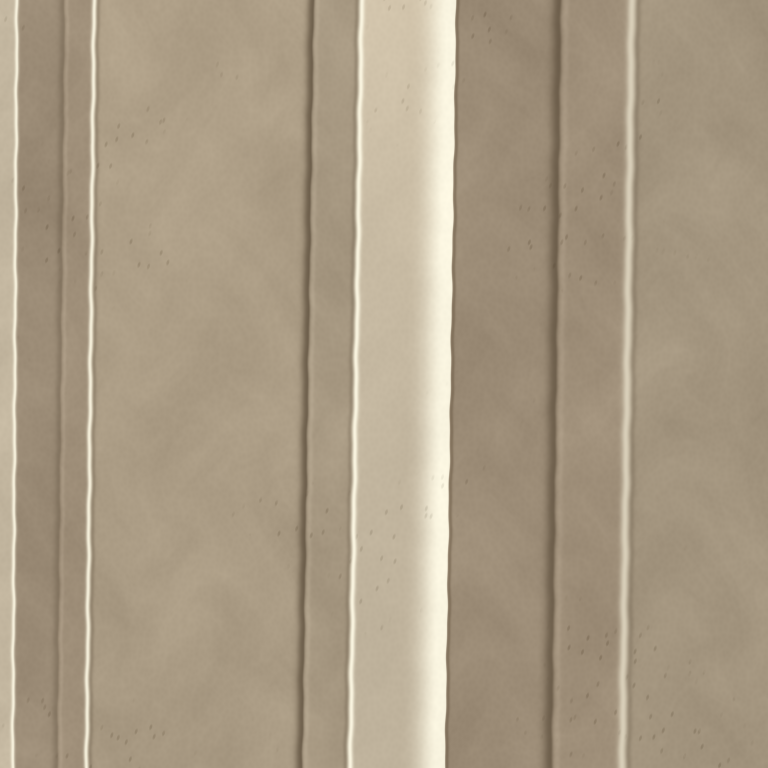
A WebGL 2 fragment shader for this texture:

```glsl
#version 300 es
precision highp float;
// Upright plaster panels with dark grooves, thin lit ridges and one pale raised strip.
// Each seam is a slightly leaning line; signed distances to the seams choose the panel
// tones and shape the shading, while warped sines and cellular noise weather the surface.

#define MOTTLE 0.026
#define GRAIN 0.016
#define WOBBLE 0.0009
#define SOFT_EDGE 0.0011
#define GROOVE_DEPTH 0.55
#define PIT_DEPTH 0.07

uniform vec2 u_resolution;
out vec4 outColor;

const vec3 SHADE = vec3(0.607, 0.545, 0.462);
const vec3 PLASTER = vec3(0.662, 0.604, 0.514);
const vec3 PALE = vec3(0.765, 0.715, 0.625);
const vec3 LIT = vec3(0.985, 0.965, 0.885);
const vec3 GROOVE = vec3(0.33, 0.275, 0.205);

vec2 hash2(vec2 p) {
    vec3 q = fract(p.xyx * vec3(0.1031, 0.1030, 0.0973));
    q += dot(q, q.yzx + 33.33);
    return fract((q.xx + q.yz) * q.zy);
}

// Distance to the nearest scattered cell point.
float cellular(vec2 p) {
    vec2 cell = floor(p);
    float nearest = 2.0;
    for (int j = -1; j <= 1; j++)
        for (int i = -1; i <= 1; i++) {
            vec2 c = cell + vec2(i, j);
            nearest = min(nearest, length(c + hash2(c) - p));
        }
    return nearest;
}

// Layered sines, each octave rotated and bent by the one before.
float clouds(vec2 p) {
    float sum = 0.0, amp = 0.5;
    for (int i = 0; i < 6; i++) {
        p += 0.65 * sin(p.yx * 1.3 + vec2(1.7, 4.1));
        sum += amp * sin(p.x + 0.6) * cos(p.y);
        p = mat2(1.35, 1.05, -1.05, 1.35) * p + 2.3;
        amp *= 0.62;
    }
    return sum;
}

// Signed distance across a seam leaning from its foot to its head.
float seam(vec2 uv, float foot, float head) {
    float phase = foot * 90.0;
    float waver = sin(uv.y * 61.0 + phase) + 0.6 * sin(uv.y * 137.0 + phase * 2.0);
    return uv.x - mix(foot, head, uv.y) - WOBBLE * 0.6 * waver;
}

float rightOf(float d, float soft) {
    return smoothstep(-soft, soft, d);
}

float ridge(float d, float width) {
    return exp(-d * d / (width * width));
}

// A sharp dark line with a softer shadow on its left.
vec3 carve(vec3 col, float d, float width, float depth) {
    float shadow = d < 0.0 ? ridge(d, width * 2.4) : ridge(d, width * 0.8);
    col = mix(col, GROOVE, depth * shadow);
    return col + 0.035 * ridge(d - width * 2.2, width);
}

void main() {
    vec2 uv = gl_FragCoord.xy / u_resolution;
    float soft = max(SOFT_EDGE, 0.8 / u_resolution.x);

    // Seams from left to right
    float leftLip = seam(uv, 0.0175, 0.0230);
    float groove1 = seam(uv, 0.0735, 0.0830);
    float ridge1 = seam(uv, 0.1125, 0.1225);
    float groove2 = seam(uv, 0.3920, 0.4070);
    float ridge2 = seam(uv, 0.4560, 0.4710);
    float stripEnd = seam(uv, 0.5795, 0.5940);
    float groove3 = seam(uv, 0.7165, 0.7285);
    float ridge3 = seam(uv, 0.8100, 0.8225);

    // Flat panel tones
    vec3 col = mix(PALE, SHADE, rightOf(leftLip, soft));
    col = mix(col, SHADE * 1.025, rightOf(groove1, soft));
    col = mix(col, PLASTER * (1.0 + 0.04 * uv.y), rightOf(ridge1, soft));
    col = mix(col, PLASTER * 0.985, rightOf(groove2, soft));
    float glow = smoothstep(-0.060, -0.010, stripEnd);
    vec3 strip = mix(PALE * (0.98 + 0.10 * uv.y * uv.y), LIT, glow * (0.45 + 0.55 * glow));
    col = mix(col, strip, rightOf(ridge2, soft));
    col = mix(col, SHADE * 1.01, rightOf(stripEnd, soft));
    col = mix(col, SHADE * 1.02, rightOf(groove3, soft));
    col = mix(col, PLASTER * 0.965, rightOf(ridge3, soft));

    // Weathering: broad blotches, fine grain and sparse slanted pits
    float onStrip = rightOf(ridge2, soft) * (1.0 - rightOf(stripEnd, soft));
    float blotch = clouds(uv * vec2(17.0, 13.0)) + 0.5 * clouds(uv * 39.0 + 5.0);
    float grain = cellular(uv * vec2(150.0, 120.0)) - 0.5;
    vec2 slanted = vec2(uv.x - 0.25 * uv.y, uv.y) * vec2(48.0, 24.0);
    float pit = (1.0 - smoothstep(0.03, 0.13, cellular(slanted)))
              * smoothstep(0.2, 0.6, clouds(uv * 9.0 + 3.0));
    col += vec3(1.0, 1.0, 0.94) * (MOTTLE * blotch * (1.0 - 0.5 * onStrip) + GRAIN * grain);
    col -= PIT_DEPTH * pit;

    // Grooves and the shadow beyond the bright strip
    col = carve(col, groove1, 0.0024, GROOVE_DEPTH * 0.55);
    col = carve(col, groove2, 0.0030, GROOVE_DEPTH * 1.25);
    col = carve(col, groove3, 0.0040, GROOVE_DEPTH * 1.15);
    col = mix(col, GROOVE * 1.2, 0.45 * ridge(stripEnd - 0.0025, 0.0022));

    // Lit ridges, with a thin shadow on their right
    col = mix(col, GROOVE, 0.28 * (ridge(ridge1 - 0.005, 0.003) + ridge(ridge3 - 0.008, 0.004)));
    col = mix(col, LIT, 0.90 * ridge(leftLip + 0.001, 0.0026));
    col = mix(col, LIT, 0.92 * ridge(ridge1, 0.0030));
    col = mix(col, GROOVE, 0.25 * ridge(ridge2 + 0.006, 0.003));
    col = mix(col, LIT, 0.97 * ridge(ridge2, 0.0036));
    col = mix(col, mix(PALE, LIT, 0.45), 0.92 * ridge(ridge3, 0.0056));

    outColor = vec4(clamp(col, 0.0, 1.0), 1.0);
}
```
